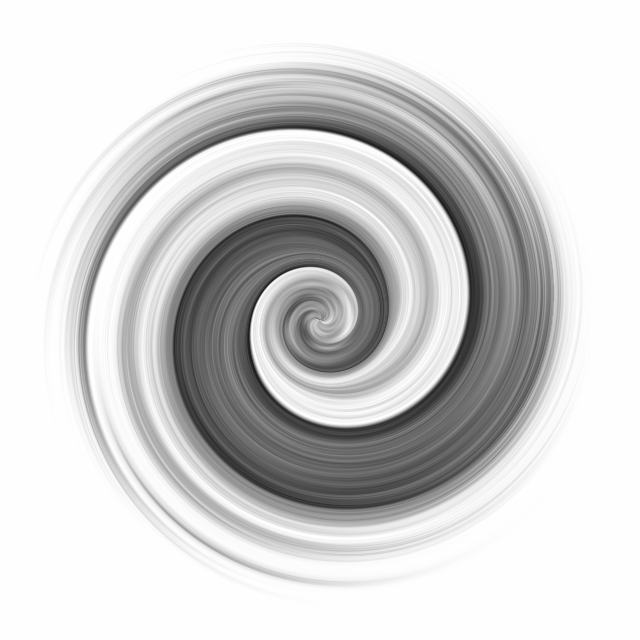
A three.js fragment shader for this background:

```glsl
// A monochrome two-armed whirl of fine brushed strands on white paper.
// The polar angle is unwound by a radius-dependent twist; tone is a profile
// of the resulting phase, with stretched periodic noise for the strands.

varying vec2 vUv;

const float TAU = 6.2831853;
const vec2 CENTER = vec2(0.5);
const float PAPER = 0.995;

// Twist: a tight core joined softly to looser outer turns
const float KNEE_RADIUS = 0.11;
const float KNEE_ANGLE = 0.35;
const float KNEE_SOFTNESS = 0.01;
const float OUTER_TWIST = 23.5;
const float CORE_EXTRA_TWIST = 43.0;

// Tones and extents
const float LIT_TONE = 0.93;
const float SHADE_TONE = 0.42;
const float CORE_TONE = 0.47;
const float BAND_DEPTH = 0.36;
const float FADE_START = 0.30;
const float FADE_END = 0.43;
const float RIM_RAGGEDNESS = 0.035;

float hash(vec2 p) {
  vec3 q = fract(vec3(p.xyx) * 0.1031);
  q += dot(q, q.yzx + 33.33);
  return fract((q.x + q.y) * q.z);
}

// Value noise that repeats after one full turn of phase
float strandNoise(float phase, float radius, float turns, float rings) {
  vec2 p = vec2(phase * turns, radius * rings + turns);
  vec2 cell = floor(p);
  vec2 f = fract(p);
  f = f * f * (3.0 - 2.0 * f);
  float x0 = mod(cell.x, turns);
  float x1 = mod(cell.x + 1.0, turns);
  float low = mix(hash(vec2(x0, cell.y)), hash(vec2(x1, cell.y)), f.x);
  float high = mix(hash(vec2(x0, cell.y + 1.0)), hash(vec2(x1, cell.y + 1.0)), f.x);
  return mix(low, high, f.y) - 0.5;
}

float bump(float x, float width) {
  return exp(-x * x / (width * width));
}

float twist(float radius) {
  float k = radius - KNEE_RADIUS;
  float inside = 0.5 * (sqrt(k * k + KNEE_SOFTNESS * KNEE_SOFTNESS) - k);
  return KNEE_ANGLE + OUTER_TWIST * k - CORE_EXTRA_TWIST * inside;
}

// Bright arm: white flanks, a gray fold, then a slope toward the dark edge
float litTone(float phase) {
  float p = phase < 0.25 ? phase + 1.0 : phase;
  return LIT_TONE - 0.25 * bump(p - 0.74, 0.055)
    - 0.40 * smoothstep(0.86, 1.0, p);
}

// Dark arm: mid gray between two nearly black borders
float shadeTone(float phase, float radius) {
  float base = SHADE_TONE + 0.16 * smoothstep(0.24, 0.33, radius);
  float outerBand = exp(-phase / 0.06);
  float innerBand = exp(-max(0.5 - phase, 0.0) / 0.055);
  innerBand *= 1.0 - 0.5 * smoothstep(0.28, 0.33, radius);
  return base - (BAND_DEPTH + base - SHADE_TONE) * min(outerBand + innerBand, 1.0);
}

void main() {
  vec2 p = vUv - CENTER;
  float radius = length(p);
  float angle = atan(p.y, p.x + 1e-6);
  float phase = fract((angle - twist(radius)) / TAU);

  // Strands, from broad folds to hair lines
  float broad = strandNoise(phase, radius, 23.0, 9.0);
  float medium = strandNoise(phase, radius, 61.0, 18.0);
  float fine = strandNoise(phase, radius, 149.0, 32.0);
  float fineWeight = smoothstep(0.05, 0.16, radius);
  float strands = 0.17 * broad + 0.15 * medium * smoothstep(0.02, 0.10, radius)
    + 0.13 * fine * fineWeight;

  // Two arms
  float wobbled = fract(phase + 0.012 * broad);
  float lit = smoothstep(0.485, 0.52, wobbled) + 1.0 - smoothstep(0.0, 0.025, wobbled);
  float tone = mix(shadeTone(wobbled, radius), litTone(wobbled), lit);
  tone += strands * mix(0.9, 0.75, lit);

  // Cloudy core
  float cloud = 0.45 * strandNoise(phase, radius, 6.0, 38.0)
    + 0.34 * strandNoise(phase, radius, 14.0, 65.0)
    + 0.20 * strandNoise(phase, radius, 31.0, 90.0);
  float coreMix = 1.0 - smoothstep(0.045, 0.098, radius);
  tone = mix(tone, CORE_TONE + 0.12 * lit + cloud, coreMix * 0.85);

  // Ragged rim, where the dark outer border and two stray strands last longest
  float ragged = radius + RIM_RAGGEDNESS * (broad + medium + 0.6 * fine);
  float fade = smoothstep(FADE_START, FADE_END, ragged);
  float border = exp(-phase / 0.035) * (1.0 - smoothstep(0.35, 0.40, radius));
  float stray = bump(phase - 0.24, 0.012) * bump(radius - 0.385, 0.012)
    + bump(phase - 0.57, 0.025) * bump(radius - 0.39, 0.025);
  tone = mix(tone, PAPER, fade * (1.0 - 0.6 * border));
  tone -= 0.28 * stray * (0.8 + medium + fine);

  gl_FragColor = vec4(vec3(clamp(tone, 0.03, PAPER)), 1.0);
}
```
